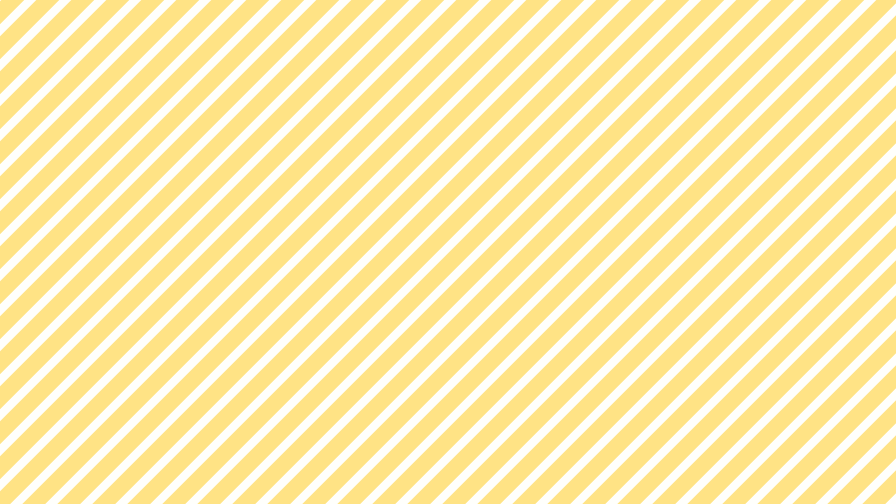
A Shadertoy shader for this pattern:

```glsl
// Thin white diagonal stripes, evenly spaced on a pale yellow ground.

// Signed distance to the nearest stripe, in canvas heights
float stripeDistance(vec2 p) {
    float repeats = 14.4; // per canvas height, along either axis
    float phase = (p.x + 1.0 - p.y) * repeats;
    float offset = abs(fract(phase - 0.867 + 0.5) - 0.5);
    return (offset - 0.172) / (repeats * sqrt(2.0));
}

void mainImage(out vec4 fragColor, in vec2 fragCoord) {
    vec2 p = fragCoord / iResolution.y;

    vec3 yellow = vec3(1.0, 0.89, 0.52);
    vec3 white = vec3(1.0, 1.0, 0.99);

    // Edge coverage over one pixel
    float stripe = clamp(0.5 - stripeDistance(p) * iResolution.y, 0.0, 1.0);

    fragColor = vec4(mix(yellow, white, stripe), 1.0);
}
```
